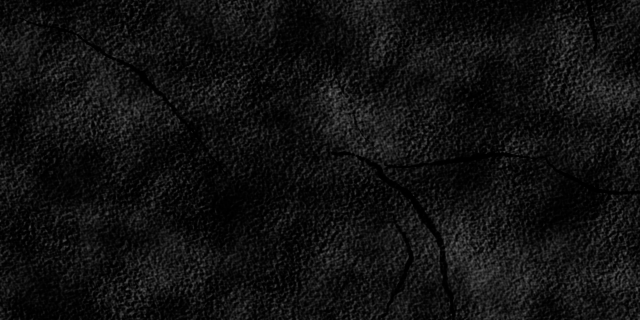
A Shadertoy shader for this texture:

```glsl
// Dark, rough slate: fine glittering grain over soft uneven relief, split by thin cracks.
// Gradient noise gives the grain and swells, lit from the left; bent Bezier
// curves cut the cracks, and a soft tone curve sinks most of it to black.

const vec2 CREASE_LIGHT = vec2(-0.6, 0.8);
const vec2 GRAIN_LIGHT = vec2(-0.88, 0.47);
const vec3 STONE_TINT = vec3(1.0);
const float CRACK_DEPTH = 2.2;

vec2 randomGradient(vec2 cell) {
    vec3 q = fract(vec3(cell.xyx) * vec3(0.1031, 0.1030, 0.0973));
    q += dot(q, q.yzx + 33.33);
    float angle = 6.28318 * fract((q.x + q.y) * q.z);
    return vec2(cos(angle), sin(angle));
}

float gradientNoise(vec2 p) {
    vec2 i = floor(p), f = p - i;
    vec2 u = f * f * f * (f * (f * 6.0 - 15.0) + 10.0);
    vec2 e = vec2(1.0, 0.0);
    float a = dot(randomGradient(i), f);
    float b = dot(randomGradient(i + e), f - e);
    float c = dot(randomGradient(i + e.yx), f - e.yx);
    float d = dot(randomGradient(i + 1.0), f - 1.0);
    return mix(mix(a, b, u.x), mix(c, d, u.x), u.y);
}

// Octaves are turned against each other to hide the lattice.
float fractalNoise(vec2 p, int octaves, float gain) {
    float sum = 0.0, weight = 1.0;
    for (int i = 0; i < octaves; i++) {
        sum += weight * gradientNoise(p);
        p = mat2(1.6, 1.2, -1.2, 1.6) * p + 17.3;
        weight *= gain;
    }
    return sum;
}

// Directional light on a noise surface; reach is in noise cells.
float relief(vec2 p, vec2 lightDir, float reach, int octaves, float gain) {
    vec2 d = lightDir * reach * 0.5;
    return fractalNoise(p - d, octaves, gain) - fractalNoise(p + d, octaves, gain);
}

float softPatch(vec2 p, vec2 center, float radius) {
    vec2 d = (p - center) / radius;
    return exp(-dot(d, d));
}

// Coverage of a tapered crack along a quadratic Bezier curve.
float crack(vec2 p, vec2 a, vec2 b, vec2 c, float halfWidth) {
    const int STEPS = 12;
    float edge = 1e3;
    vec2 from = a;
    for (int i = 1; i <= STEPS; i++) {
        float t = float(i) / float(STEPS);
        vec2 to = mix(mix(a, b, t), mix(b, c, t), t);
        vec2 along = to - from;
        float h = clamp(dot(p - from, along) / dot(along, along), 0.0, 1.0);
        float s = t + (h - 1.0) / float(STEPS);
        float taper = 0.2 + 0.8 * sin(3.14159 * s);
        edge = min(edge, length(p - from - along * h) - halfWidth * taper);
        from = to;
    }
    float blur = max(0.0035, 1.0 / iResolution.y);
    return 1.0 - smoothstep(-blur, blur, edge);
}

float allCracks(vec2 p) {
    // Ragged edges and a wandering course
    p += 0.030 * vec2(gradientNoise(p * 7.0), gradientNoise(p * 7.0 + 40.0));
    p += 0.009 * vec2(gradientNoise(p * 31.0), gradientNoise(p * 31.0 + 40.0));
    float m = crack(p, vec2(0.06, 0.95), vec2(0.43, 0.86), vec2(0.71, 0.46), 0.005);
    m = max(m, crack(p, vec2(1.04, 0.53), vec2(1.44, 0.38), vec2(1.41, -0.08), 0.010));
    m = max(m, crack(p, vec2(1.20, 0.48), vec2(1.50, 0.52), vec2(1.70, 0.52), 0.006));
    m = max(m, crack(p, vec2(1.70, 0.52), vec2(1.80, 0.36), vec2(2.06, 0.41), 0.006));
    m = max(m, crack(p, vec2(1.24, 0.32), vec2(1.32, 0.15), vec2(1.20, 0.01), 0.006));
    m = max(m, 0.6 * crack(p, vec2(1.07, 0.95), vec2(1.02, 0.73), vec2(1.17, 0.53), 0.003));
    m = max(m, 0.8 * crack(p, vec2(1.83, 1.03), vec2(1.87, 0.93), vec2(1.86, 0.82), 0.007));
    return m;
}

// Soft toe: dark values flatten out, bright grains rise almost linearly.
float toneCurve(float z) {
    return 0.047 * log(1.0 + exp((z + 0.3) / 0.45));
}

void mainImage(out vec4 fragColor, in vec2 fragCoord) {
    vec2 p = fragCoord / iResolution.y;

    // Broad swells, lit patches and creased mid-scale relief
    float swells = 1.45 * fractalNoise(p * 2.1 + 5.0, 5, 0.62);
    float patches = 0.80 * softPatch(p, vec2(0.23, 0.20), 0.16)
                  + 0.65 * softPatch(p, vec2(1.05, 0.66), 0.13)
                  + 0.60 * softPatch(p, vec2(1.66, 0.12), 0.25);
    vec2 bent = p + 0.08 * gradientNoise(p * 3.0 + 9.0);
    float creases = 0.8 * relief(bent * 5.0, CREASE_LIGHT, 0.35, 4, 0.65);

    // Fine grain: round specks plus slanted facets, stronger in places
    float glitter = 1.0 + 0.6 * gradientNoise(p * 6.0 + 71.0);
    vec2 turned = mat2(0.83, 0.56, -0.56, 0.83) * p;
    vec2 turnedLight = mat2(0.83, 0.56, -0.56, 0.83) * GRAIN_LIGHT;
    float facets = 1.75 * relief(turned * 72.0, turnedLight, 0.45, 2, 0.6);
    float specks = 1.6 * gradientNoise(turned * 97.0 + 31.7);
    float grain = (facets + specks) * glitter;

    float light = swells + patches + creases + grain - 0.10;
    light -= CRACK_DEPTH * allCracks(p);
    fragColor = vec4(STONE_TINT * clamp(toneCurve(light), 0.0, 1.0), 1.0);
}
```
